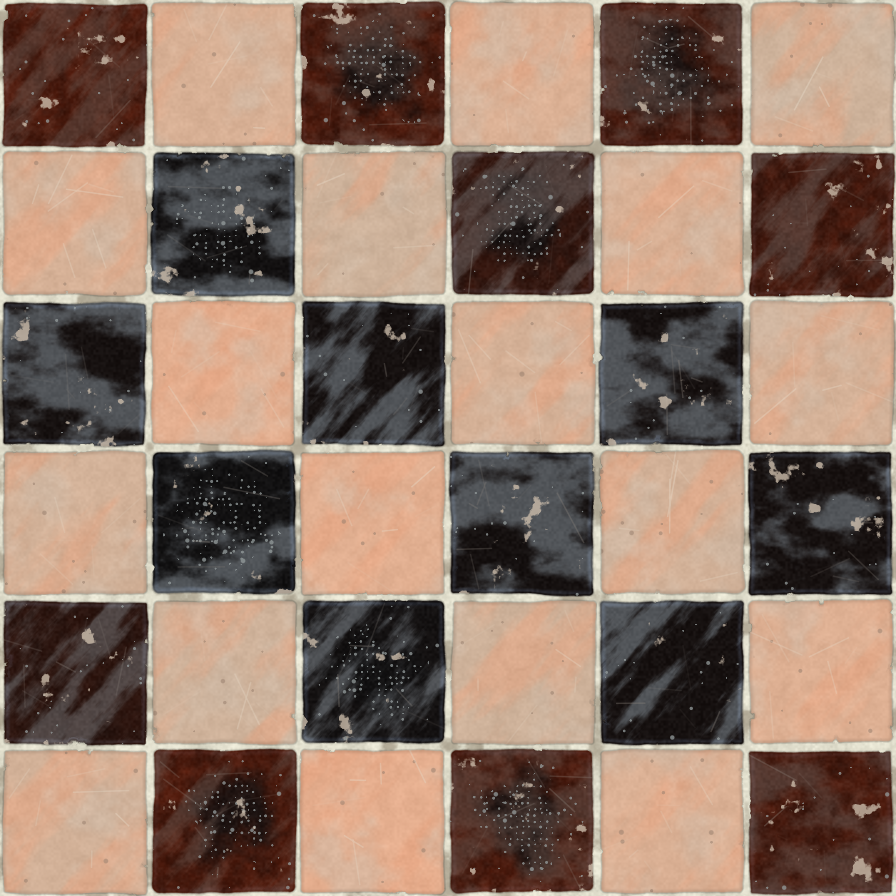
A three.js fragment shader for this texture:

```glsl
// Worn six by six checkerboard of terracotta and dark glazed tiles in cream grout
varying vec2 vUv;

float hash(vec2 p) {
  vec3 h = fract(vec3(p.xyx) * 0.1031);
  h += dot(h, h.yzx + 33.33);
  return fract((h.x + h.y) * h.z);
}

// Value noise that wraps over n whole cells
float noise(vec2 uv, vec2 n) {
  vec2 p = uv * n, i = floor(p), f = fract(p);
  f = f * f * (3.0 - 2.0 * f);
  vec2 a = mod(i, n) + n, b = mod(i + 1.0, n) + n;
  return mix(mix(hash(a), hash(vec2(b.x, a.y)), f.x),
             mix(hash(vec2(a.x, b.y)), hash(b), f.x), f.y);
}

float fbm(vec2 uv, vec2 n) {
  float sum = 0.0, amp = 0.52;
  for (int k = 0; k < 5; k++) {
    sum += amp * noise(uv, n);
    n *= 2.0;
    amp *= 0.5;
  }
  return sum;
}

// Scattered round dots, at most one in each of n by n cells
float specks(vec2 uv, float n, float density) {
  vec2 id = mod(floor(uv * n), n);
  vec2 centre = 0.35 + 0.3 * vec2(hash(id + 3.0), hash(id + 71.0));
  float r = mix(0.12, 0.34, hash(id + 19.0));
  float dot1 = 1.0 - smoothstep(r * 0.5, r, length(fract(uv * n) - centre));
  return dot1 * step(1.0 - density, hash(id + 137.0));
}

// Fine random line segments within one tile
float scratches(vec2 q, vec2 id) {
  float sum = 0.0;
  for (int k = 0; k < 7; k++) {
    vec2 seed = id * 7.0 + float(k) * 13.0;
    vec2 p = q - 0.75 * (vec2(hash(seed), hash(seed + 5.0)) - 0.5);
    float angle = 6.2832 * hash(seed + 9.0);
    vec2 dir = vec2(cos(angle), sin(angle));
    float len = mix(0.03, 0.2, hash(seed + 23.0));
    float along = clamp(dot(p, dir), -len, len);
    float d = length(p - dir * along);
    sum += (1.0 - smoothstep(0.001, 0.009, d)) * hash(seed + 31.0);
  }
  return min(sum, 1.0);
}

void main() {
  vec2 uv = vUv;
  vec2 slant = vec2(uv.x, uv.y - uv.x);
  vec2 id = mod(floor(uv * 6.0), 6.0);
  float rnd = hash(id + 11.0), rnd2 = hash(id + 47.0);
  float grain = noise(uv, vec2(360.0));
  float fine = fbm(uv, vec2(72.0));

  // Hand-set tile: shifted, slightly turned, with uneven chipped edges
  vec2 q = fract(uv * 6.0) - 0.5 - 0.014 * (vec2(rnd, rnd2) - 0.5);
  float turn = 0.02 * (hash(id + 83.0) - 0.5);
  q += turn * vec2(-q.y, q.x);
  float corner = mix(0.015, 0.05, rnd2);
  vec2 b = abs(q) - 0.476 + corner;
  float d = length(max(b, 0.0)) + min(max(b.x, b.y), 0.0) - corner;
  d += 0.016 * (noise(uv, vec2(24.0)) - 0.5) + 0.012 * (fine - 0.5);
  d += 0.025 * smoothstep(0.68, 0.85, fbm(uv, vec2(60.0)));
  float tile = 1.0 - smoothstep(-0.006, 0.007, d);

  // Grout with grit and dirty crevices
  vec3 grout = vec3(0.88, 0.87, 0.80) + 0.16 * (fine - 0.5) + 0.07 * (grain - 0.5);
  float dirt = smoothstep(0.54, 0.72, fbm(uv, vec2(30.0)));
  grout = mix(grout, vec3(0.56, 0.51, 0.43), 0.55 * dirt);
  grout *= 1.0 - 0.22 * (1.0 - smoothstep(0.0, 0.016, d));

  // Terracotta: peach to beige, cloudy, with pale bloom and small pits
  float cloud = fbm(slant, vec2(12.0, 24.0));
  vec3 clay = mix(vec3(0.90, 0.685, 0.56), vec3(0.80, 0.70, 0.61), rnd);
  clay = mix(clay, vec3(0.91, 0.64, 0.50), 0.5 * smoothstep(0.45, 0.75, cloud));
  clay = mix(clay, vec3(0.80, 0.73, 0.66), 0.5 * smoothstep(0.48, 0.75, fbm(uv, vec2(18.0))));
  clay += 0.07 * (fine - 0.5) + 0.03 * (grain - 0.5);
  clay = mix(clay, vec3(0.60, 0.50, 0.43), 0.55 * specks(uv, 90.0, 0.025));
  clay = mix(clay, vec3(0.90, 0.85, 0.78), 0.4 * scratches(q, id));
  clay *= 1.0 - 0.10 * smoothstep(-0.03, 0.0, d);

  // Dark glaze: oxblood near the top and bottom rows, black in the middle
  float row = cos(6.2832 * (id.y + 0.6) / 6.0);
  float red = smoothstep(0.0, 0.8, row + 0.9 * (rnd - 0.4));
  float burn = smoothstep(0.40, 0.12, length(q) + 0.4 * (fbm(uv, vec2(30.0)) - 0.5));
  float spotted = smoothstep(0.35, 0.6, rnd2);
  vec3 black = mix(vec3(0.09, 0.065, 0.06), vec3(0.06, 0.065, 0.07), rnd2);
  vec3 oxblood = vec3(0.29, 0.105, 0.055) * (0.65 + 0.7 * fine);
  vec3 glaze = mix(black, oxblood, red * (1.0 - 0.8 * burn * spotted));

  // Smoky haze, bright rim, mineral specks and scratches on the glaze
  float haze = mix(fbm(uv, vec2(18.0, 30.0)), fbm(slant, vec2(18.0, 36.0)), step(0.5, rnd));
  haze = smoothstep(0.40, 0.68, haze + 0.16 * (fine - 0.5));
  vec3 smoke = mix(vec3(0.37, 0.39, 0.41), vec3(0.38, 0.30, 0.27), red);
  glaze = mix(glaze, smoke, haze * mix(0.82, 0.55, red));
  float rim = smoothstep(-0.045, -0.018, d) * (1.0 - smoothstep(-0.018, -0.004, d));
  glaze += rim * vec3(0.08, 0.10, 0.13) * (1.0 - 0.6 * red) * (0.4 + fine);
  glaze += 0.05 * (grain - 0.5);
  float dots = specks(uv, 150.0, 0.6 * burn * spotted + 0.025);
  dots = max(dots, specks(uv + 0.37, 96.0, 0.22 * burn * spotted + 0.012));
  glaze = mix(glaze, vec3(0.58, 0.61, 0.61), 0.75 * dots);
  glaze = mix(glaze, vec3(0.55, 0.52, 0.49), 0.35 * scratches(q, id));
  float chip = smoothstep(0.73, 0.79, fbm(uv + 0.21, vec2(42.0)));
  glaze = mix(glaze, vec3(0.80, 0.74, 0.67), 0.8 * chip);

  float dark = mod(id.x + id.y, 2.0);
  vec3 color = mix(grout, mix(clay, glaze, dark), tile);
  gl_FragColor = vec4(clamp(color, 0.0, 1.0), 1.0);
}
```
